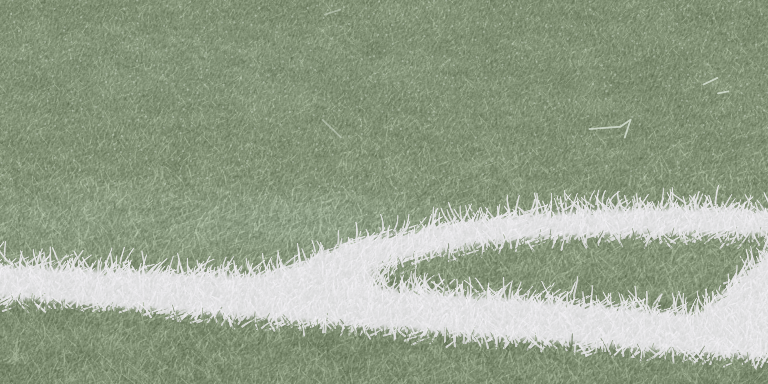
This texture is drawn by a WebGL 1 fragment shader. Its source:

```glsl
precision highp float;
// Artificial turf with a painted white line that forks around a green island.
// Layered grids of tapered blades are drawn far to near; each blade takes
// white or green from the paint near its root, which frays the borders.

uniform vec2 u_resolution;

const vec3 GRASS = vec3(0.552, 0.611, 0.502);
const vec3 GRASS_PALE = vec3(0.615, 0.680, 0.585);
const vec3 WHITE = vec3(0.935, 0.930, 0.942);
const vec3 WHITE_SHADE = vec3(0.79, 0.80, 0.79);
const vec3 FIBRE = vec3(0.84, 0.88, 0.83);
const float CELL = 0.015;         // spacing of blade roots
const float GREEN_LENGTH = 0.040;
const float WHITE_LENGTH = 0.060;
const float BLADE_WIDTH = 0.0026; // half width at the root
const float GREEN_CONTRAST = 0.19;
const float GRAIN = 0.13;         // strength of the finest streaks
const float FRAY = 0.034;         // scatter of white roots over the border
const float LEAN = 0.25;          // mean lean to the right

vec2 hash2(vec2 p) {
  vec3 q = fract(p.xyx * vec3(0.1031, 0.1030, 0.0973));
  q += dot(q, q.yzx + 33.33);
  return fract((q.xx + q.yz) * q.zy);
}

float gradDot(vec2 cell, vec2 f, vec2 corner) {
  return dot(hash2(cell + corner) * 2.0 - 1.0, f - corner);
}

float gradientNoise(vec2 p) {
  vec2 c = floor(p), f = p - c;
  vec2 u = f * f * f * (f * (f * 6.0 - 15.0) + 10.0);
  return mix(mix(gradDot(c, f, vec2(0, 0)), gradDot(c, f, vec2(1, 0)), u.x),
             mix(gradDot(c, f, vec2(0, 1)), gradDot(c, f, vec2(1, 1)), u.x), u.y);
}

// x: distance to the segment, y: position along it from 0 to 1
vec2 segment(vec2 p, vec2 a, vec2 b) {
  vec2 d = b - a;
  float t = clamp(dot(p - a, d) / dot(d, d), 0.0, 1.0);
  return vec2(length(p - a - d * t), t);
}

// Positive inside the painted line, negative on green turf
float paintField(vec2 p) {
  float rise = p.x - 1.77;
  float top = mix(0.318 - 0.04 * p.x, 0.47 - 0.12 * rise * rise,
                  smoothstep(0.60, 0.92, p.x));
  float bottom = 0.215 - 0.08 * p.x;
  float band = min(top - p.y, p.y - bottom);
  float back = max(1.82 - p.x, 0.0) / 0.78;
  float islandTop = 0.38 - 0.07 * back * back * back;
  float islandBottom = 0.258 - 0.083 * (p.x - 1.04);
  float sides = min((p.x - 1.0) * 0.5, (1.836 + (p.y - 0.211) * 1.086 - p.x) * 0.7);
  float island = min(min(islandTop - p.y, p.y - islandBottom), sides);
  return min(band, -island);
}

float paleSpot(vec2 p, vec2 centre, vec2 size) {
  vec2 q = (p - centre) / size;
  return exp(-dot(q, q));
}

float fibre(vec2 p, vec2 a, vec2 b, float px) {
  return 1.0 - smoothstep(0.0008, 0.0012 + px, segment(p, a, b).x);
}

vec3 grassTone(vec2 p) {
  float pale = paleSpot(p, vec2(0.78, 0.42), vec2(0.34, 0.085))
             + 0.55 * paleSpot(p, vec2(0.15, 0.42), vec2(0.28, 0.09))
             + 0.3 * paleSpot(p, vec2(0.55, 0.82), vec2(0.6, 0.12));
  float patches = gradientNoise(p * vec2(5.0, 13.0)) * 0.035
                + gradientNoise(p * vec2(16.0, 34.0) + 7.0) * 0.05;
  float nearDark = 0.022 * (1.0 - smoothstep(0.10, 0.36, p.y));
  return mix(GRASS, GRASS_PALE, min(pale, 1.0) * 0.8) + patches - nearDark;
}

void main() {
  float px = 1.0 / u_resolution.y;
  vec2 p = gl_FragCoord.xy * px;
  vec3 tone = grassTone(p);
  float sway = gradientNoise(p * vec2(6.0, 9.0) + 3.0) * 0.7;
  sway += 0.5 * paleSpot(p, vec2(0.75, 0.40), vec2(0.4, 0.12));

  // Ground between the blades
  float ground = smoothstep(0.0, 0.024, paintField(p));
  vec3 col = mix(tone - 0.05, mix(WHITE_SHADE, WHITE, 0.6), ground);

  // Blades, from the far rows to the near ones
  for (int j = 0; j < 5; j++) {
    for (int layer = 0; layer < 2; layer++) {
      float id = float(layer);
      vec2 home = floor(p / CELL + id * 0.5);
      for (int i = -4; i < 4; i++) {
        vec2 cell = home + vec2(float(i), -float(j));
        vec2 r = hash2(cell + 57.0 + id * 113.0);
        vec2 s = hash2(cell + 211.0 + id * 71.0);
        vec2 root = (cell + r - id * 0.5) * CELL;
        float shade = fract(r.x * 7.0 + s.y * 5.0);
        float scatter = fract(r.y * 11.0 + s.x * 3.0) - 0.5;
        float white = step(0.0, paintField(root + vec2(0.0, 0.011)) + scatter * FRAY);
        float size = mix(1.0, 0.5, smoothstep(0.35, 0.8, root.y));
        float angle = clamp(LEAN + sway + (s.x - 0.5) * 2.3, -0.95, 1.25);
        float len = mix(GREEN_LENGTH * size, WHITE_LENGTH, white) * mix(0.35, 1.0, s.y);
        vec2 d = segment(p, root, root + vec2(sin(angle), cos(angle)) * len);
        float width = BLADE_WIDTH * mix(0.65 * size + 0.2, 1.1, white) * (1.0 - 0.5 * d.y);
        float mask = 1.0 - smoothstep(width - 0.5 * px, width + 0.5 * px, d.x);
        vec3 green = tone + (shade - 0.5) * GREEN_CONTRAST + (d.y - 0.5) * 0.05;
        vec3 pale = mix(WHITE_SHADE, WHITE, 0.35 + 0.4 * d.y + 0.35 * shade);
        col = mix(col, mix(green, pale, white), mask * mix(0.75, 0.9, white));
      }
    }
  }

  // Finest streaks, leaning with the turf and weaker on white
  float onWhite = smoothstep(0.68, 0.82, col.r);
  vec2 q = vec2(p.x - 0.45 * p.y, p.y + 0.3 * p.x);
  float grain = gradientNoise(q * vec2(170.0, 85.0)) + 0.7 * gradientNoise(p * 210.0 + 31.0);
  col += grain * GRAIN * mix(1.0, 0.35, onWhite);

  // Glints and loose fibres on the far turf
  vec2 glintCell = floor(p / 0.022);
  vec2 h = hash2(glintCell + 19.0);
  float glint = 1.0 - smoothstep(0.0008, 0.0015 + px, length(p - (glintCell + 0.15 + 0.7 * h) * 0.022));
  float loose = glint * step(0.72, fract(h.x * 13.0 + h.y * 5.0)) * 0.5 * smoothstep(0.42, 0.5, p.y);
  loose = max(loose, fibre(p, vec2(1.535, 0.664), vec2(1.615, 0.670), px));
  loose = max(loose, fibre(p, vec2(1.615, 0.670), vec2(1.642, 0.688), px));
  loose = max(loose, fibre(p, vec2(1.642, 0.688), vec2(1.627, 0.642), px));
  loose = max(loose, fibre(p, vec2(1.832, 0.780), vec2(1.868, 0.797), px));
  loose = max(loose, fibre(p, vec2(1.870, 0.757), vec2(1.896, 0.762), px));
  loose = max(loose, 0.6 * fibre(p, vec2(0.840, 0.688), vec2(0.888, 0.642), px));
  loose = max(loose, 0.6 * fibre(p, vec2(0.846, 0.962), vec2(0.886, 0.975), px));
  col = mix(col, FIBRE, loose * 0.85);

  gl_FragColor = vec4(clamp(col, 0.0, 1.0), 1.0);
}
```
